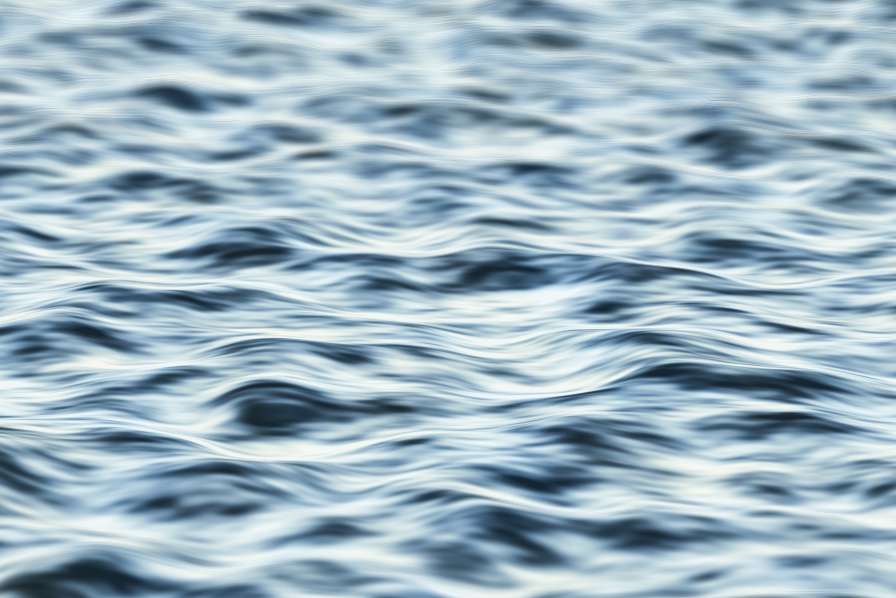
Reproduce this texture procedurally as a Shadertoy shader.

```glsl
// Rippled open water in perspective with a shallow depth of field.
// Layers of stretched gradient noise form a height field; its slope and height
// pick a blue tone, and a small disc of samples blurs what is out of focus.

const float HORIZON = 2.6;       // height of the vanishing line
const float FOCUS_LINE = 0.38;   // height of the sharpest band
const float CREST_LIFT = 0.62;   // how far crests rise over the water behind
const int LENS_SAMPLES = 13;
const int LIFT_STEPS = 5;
const vec2 SWELL_SIZE = vec2(0.36, 0.088);
const vec2 CHOP_SIZE = vec2(0.19, 0.047);

// Water tones from dark wave faces to bright sky reflection
const vec3 WATER[8] = vec3[8](
    vec3(0.09, 0.15, 0.19), vec3(0.16, 0.24, 0.30),
    vec3(0.27, 0.38, 0.47), vec3(0.40, 0.54, 0.64),
    vec3(0.55, 0.67, 0.76), vec3(0.70, 0.80, 0.84),
    vec3(0.85, 0.91, 0.92), vec3(0.95, 0.97, 0.96));
const float TONE[8] = float[8](-2.8, -2.05, -1.4, -0.9, -0.385, 0.2, 1.04, 2.1);

float hash(vec2 cell) {
    vec3 p = fract(cell.xyx * 0.1031);
    p += dot(p, p.yzx + 33.33);
    return fract((p.x + p.y) * p.z);
}

vec2 gradientAt(vec2 cell) {
    float angle = 6.28319 * hash(cell);
    return vec2(cos(angle), sin(angle));
}

// Gradient noise: x is the value, y its vertical derivative
vec2 noiseSlope(vec2 p) {
    vec2 i = floor(p), f = p - i;
    vec2 u = f * f * f * (f * (f * 6.0 - 15.0) + 10.0);
    float du = 30.0 * f.y * f.y * (f.y - 1.0) * (f.y - 1.0);
    vec2 ga = gradientAt(i), gb = gradientAt(i + vec2(1, 0));
    vec2 gc = gradientAt(i + vec2(0, 1)), gd = gradientAt(i + vec2(1, 1));
    float a = dot(ga, f), b = dot(gb, f - vec2(1, 0));
    float c = dot(gc, f - vec2(0, 1)), d = dot(gd, f - vec2(1, 1));
    float low = mix(a, b, u.x), high = mix(c, d, u.x);
    float slope = mix(mix(ga.y, gb.y, u.x), mix(gc.y, gd.y, u.x), u.y);
    return vec2(mix(low, high, u.y), slope + du * (high - low));
}

// One train of waves with the given cell size and sideways tilt
vec2 waves(vec2 p, vec2 size, float tilt, float seed) {
    return noiseSlope(vec2(p.x, p.y + tilt * p.x) / size + seed);
}

vec2 swell(vec2 p) { return waves(p, SWELL_SIZE, 0.03, 17.3); }
vec2 chop(vec2 p)  { return waves(p, CHOP_SIZE, -0.04, 41.7); }

// Screen position to water plane
vec2 toWater(vec2 screen) {
    float reach = HORIZON - 0.4;
    float depth = HORIZON - screen.y;
    return vec2(screen.x * reach / depth, reach * reach / depth);
}

// Finds the water point that its own height lifts onto p
vec2 liftedPoint(vec2 p, float lift) {
    vec2 q = p;
    for (int i = 0; i < LIFT_STEPS; i++) {
        float height = SWELL_SIZE.y * swell(q).x + CHOP_SIZE.y * chop(q).x;
        q.y = mix(q.y, p.y - lift * height, 0.7);
    }
    return q;
}

// Brightness of the surface in standard deviations: near faces and crests are dark
float surfaceTone(vec2 q) {
    vec2 sum = 0.42 * swell(q) + 0.58 * chop(q)
             + 0.55 * waves(q, vec2(0.115, 0.024), 0.06, 73.1)
             + 0.36 * waves(q, vec2(0.085, 0.011), -0.04, 9.6)
             + 0.22 * waves(q, vec2(0.050, 0.006), 0.03, 28.2);
    return 0.325 - 0.57 * sum.x / 0.239 - 0.82 * sum.y / 0.64;
}

vec3 waterColor(float tone) {
    vec3 color = WATER[0];
    for (int i = 1; i < 8; i++) {
        float t = clamp((tone - TONE[i - 1]) / (TONE[i] - TONE[i - 1]), 0.0, 1.0);
        color = mix(color, WATER[i], t);
    }
    return color;
}

vec3 shadeWater(vec2 screen) {
    vec2 q = liftedPoint(toWater(screen), CREST_LIFT);
    float distanceGlow = 0.4 * (screen.y - 0.5);
    vec3 color = waterColor(1.2 * surfaceTone(q) + distanceGlow);
    float warmth = waves(q, vec2(0.2, 0.05), 0.02, 58.4).x;
    return color + vec3(0.035, 0.005, -0.04) * warmth;
}

// Blur radius grows away from the focus line, more so into the distance
float lensRadius(float y) {
    float far = smoothstep(0.08, 0.55, y - FOCUS_LINE);
    float near = smoothstep(0.08, 0.38, FOCUS_LINE - y);
    return 0.001 + 0.010 * far + 0.006 * near;
}

void mainImage(out vec4 fragColor, in vec2 fragCoord) {
    vec2 screen = fragCoord / iResolution.y;
    float radius = lensRadius(screen.y);
    vec3 color = vec3(0.0);
    for (int i = 0; i < LENS_SAMPLES; i++) {
        float k = float(i) + 0.5;
        float angle = 2.39996 * k;
        vec2 offset = sqrt(k / float(LENS_SAMPLES)) * vec2(cos(angle), sin(angle));
        color += shadeWater(screen + radius * offset);
    }
    fragColor = vec4(color / float(LENS_SAMPLES), 1.0);
}
```
